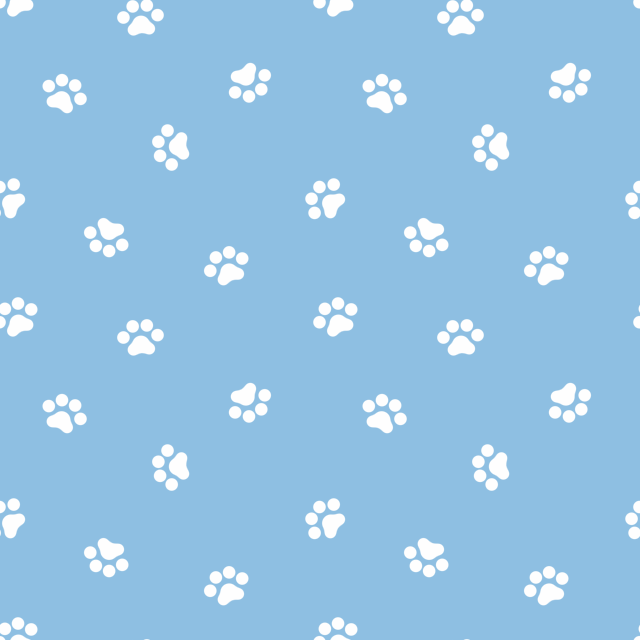
Write a WebGL 2 fragment shader that draws this pattern.

```glsl
#version 300 es
precision highp float;
// Scattered white paw prints on a sky blue ground, tiling seamlessly.

#define REPEATS 2.0        // tiles across and down
#define PAW_SIZE 0.0534    // half the paw span, in tiles
#define TOE_RADIUS 0.366   // in paw half spans
#define PAD_BLEND 0.22     // softness of the joins in the pad
#define GROUND_COLOR vec3(0.557, 0.749, 0.886)
#define PAW_COLOR vec3(0.998, 0.998, 0.996)

uniform vec2 u_resolution;
out vec4 fragColor;

const int PAW_COUNT = 8;

// Paw placement within a tile: x, y, turn in degrees
const vec3 PAWS[PAW_COUNT] = vec3[PAW_COUNT](
    vec3(0.439, 0.949,    4.0),
    vec3(0.202, 0.711,  -22.0),
    vec3(0.781, 0.738, -150.0),
    vec3(0.530, 0.539,   97.0),
    vec3(0.013, 0.379,   56.0),
    vec3(0.332, 0.254,  159.0),
    vec3(0.707, 0.173,   21.0),
    vec3(0.048, 0.013,   22.0)
);

float circle(vec2 p, vec2 center, float radius) {
    return length(p - center) - radius;
}

float smoothUnion(float a, float b, float k) {
    float h = max(k - abs(a - b), 0.0) / k;
    return min(a, b) - 0.25 * h * h * k;
}

vec2 rotateBack(vec2 p, float angle) {
    float c = cos(angle), s = sin(angle);
    return mat2(c, -s, s, c) * p;
}

// Signed distance to an upright paw whose outer toes sit at x = -1 and 1
float pawDistance(vec2 p) {
    p.x = abs(p.x);

    // Four toes, mirrored in pairs
    float toes = min(circle(p, vec2(1.0, 0.0), TOE_RADIUS),
                     circle(p, vec2(0.415, 0.61), TOE_RADIUS));

    // Pad: a dome with a lobe at either side
    float dome = circle(p, vec2(0.0, -0.473), 0.512);
    float lobe = circle(p, vec2(0.463, -0.756), 0.34);
    return min(toes, smoothUnion(dome, lobe, PAD_BLEND));
}

void main() {
    vec2 tile = gl_FragCoord.xy / u_resolution * REPEATS;
    float pixel = REPEATS / (min(u_resolution.x, u_resolution.y) * PAW_SIZE);

    // Nearest paw, with offsets wrapped across the tile edges
    float dist = 1e3;
    for (int i = 0; i < PAW_COUNT; i++) {
        vec2 offset = fract(tile - PAWS[i].xy + 0.5) - 0.5;
        vec2 local = rotateBack(offset, radians(PAWS[i].z)) / PAW_SIZE;
        dist = min(dist, pawDistance(local));
    }

    float coverage = 1.0 - smoothstep(-0.75 * pixel, 0.75 * pixel, dist);
    fragColor = vec4(mix(GROUND_COLOR, PAW_COLOR, coverage), 1.0);
}
```
